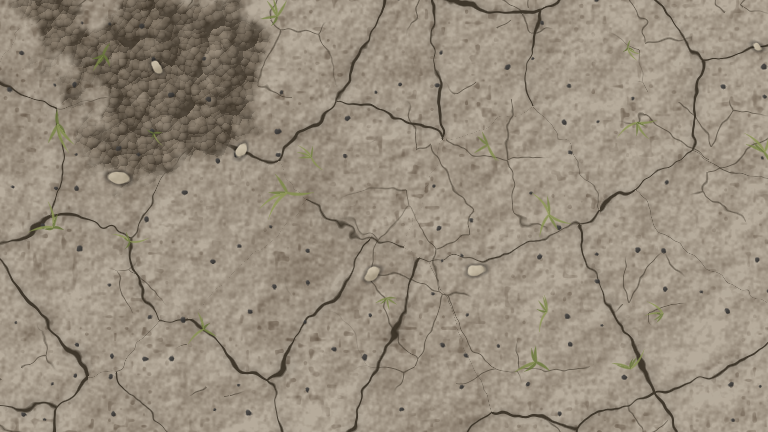
Write a Shadertoy shader that draws this texture.

```glsl
// Dry cracked soil with a crumbled patch, dark pebbles, pale stones and small green sprouts.
#define CRACK_SCALE 3.1
#define CRACK_WIDTH 0.0042
#define CRACK_WANDER 0.11
#define RELIEF_GAIN 4.2
#define GRAIN_GAIN 0.55
#define PATCH_CENTER vec2(0.36, 0.86)
#define PEBBLE_SHARE 0.34
#define STONE_SHARE 0.26
#define SPROUT_SHARE 0.50
#define SOIL_LIGHT vec3(0.68, 0.637, 0.575)
#define SOIL_DARK vec3(0.52, 0.47, 0.41)
#define CRACK_COLOR vec3(0.22, 0.19, 0.145)

// Hash and noise
vec2 hash2(vec2 p) {
    vec3 q = fract(p.xyx * vec3(0.1031, 0.1030, 0.0973));
    q += dot(q, q.yzx + 33.33);
    return fract((q.xx + q.yz) * q.zy);
}
float hash(vec2 p) { return hash2(p + 17.3).x; }

float noise(vec2 p) {
    vec2 i = floor(p), f = fract(p);
    f = f * f * (3.0 - 2.0 * f);
    return mix(mix(hash(i), hash(i + vec2(1, 0)), f.x),
               mix(hash(i + vec2(0, 1)), hash(i + vec2(1, 1)), f.x), f.y);
}
float fbm(vec2 p) {
    float sum = 0.0, amp = 0.5;
    for (int i = 0; i < 5; i++) {
        sum += amp * noise(p);
        p = mat2(1.6, 1.2, -1.2, 1.6) * p + 7.1;
        amp *= 0.5;
    }
    return sum;
}

// Coverage of a shape from its signed distance
float cover(float d) { return clamp(0.5 - d * iResolution.y / 1.3, 0.0, 1.0); }

// Distance to the nearest cell border (x) and a random value for that border (y)
vec2 cellBorder(vec2 p) {
    vec2 base = floor(p), home = base, toHome = vec2(9.0);
    for (int k = 0; k < 9; k++) {
        vec2 c = base + vec2(k % 3 - 1, k / 3 - 1);
        vec2 r = c + hash2(c) - p;
        if (dot(r, r) < dot(toHome, toHome)) { toHome = r; home = c; }
    }
    vec2 border = vec2(9.0, 0.0);
    for (int k = 0; k < 25; k++) {
        vec2 c = home + vec2(k % 5 - 2, k / 5 - 2);
        vec2 r = c + hash2(c) - p;
        if (c == home) continue;
        float d = dot(0.5 * (toHome + r), normalize(r - toHome));
        if (d < border.x) border = vec2(d, hash(c + home + 41.0));
    }
    return border;
}

// Brightness of rounded clods lit from the upper left
float clods(vec2 p) {
    vec2 base = floor(p), near = vec2(9.0), id = base;
    for (int k = 0; k < 9; k++) {
        vec2 c = base + vec2(k % 3 - 1, k / 3 - 1);
        vec2 r = p - c - hash2(c);
        if (dot(r, r) < dot(near, near)) { near = r; id = c; }
    }
    return 0.55 + dot(near, vec2(-0.4, 0.7)) - 0.6 * smoothstep(0.25, 0.75, length(near))
         + 0.5 * (hash(id) - 0.5);
}

// Scattered ellipses: signed distance (x) and upper-left lighting (y)
vec2 scatter(vec2 p, float cell, float share, float rMin, float rMax, float stretch) {
    vec2 id = floor(p / cell), rnd = hash2(id + cell * 900.0);
    vec2 q = p - (id + 0.25 + 0.5 * hash2(id + 61.0)) * cell;
    float a = 6.28 * rnd.y, radius = mix(rMin, rMax, hash(id + 5.0));
    vec2 e = mat2(cos(a), sin(a), -sin(a), cos(a)) * q * vec2(1.0, stretch);
    float d = (length(e) - radius * (0.8 + 0.4 * noise(q / radius * 1.5 + id))) / stretch;
    return vec2(rnd.x < share ? d : 1.0, dot(q, vec2(-0.6, 0.8)) / radius);
}

// Tufts of tapered bent blades: coverage (x) and tint (y)
vec2 sprouts(vec2 p) {
    const float cell = 0.2;
    vec2 result = vec2(0.0);
    for (int k = 0; k < 9; k++) {
        vec2 id = floor(p / cell) + vec2(k % 3 - 1, k / 3 - 1);
        if (hash(id + 83.0) > SPROUT_SHARE) continue;
        vec2 q = p - (id + 0.15 + 0.7 * hash2(id + 29.0)) * cell;
        float size = mix(0.55, 1.15, hash(id + 7.0));
        for (int b = 0; b < 5; b++) {
            vec2 rnd = hash2(id * 5.0 + float(b) * 13.7);
            float a = 6.28 * rnd.x, len = size * mix(0.02, 0.062, rnd.y);
            vec2 dir = vec2(cos(a), sin(a));
            float t = clamp(dot(q, dir) / len, 0.0, 1.0);
            vec2 spine = dir * t * len + vec2(-dir.y, dir.x) * t * t * len * (rnd.y - 0.5);
            float d = length(q - spine) - 0.0075 * size * (0.3 + t) * (1.0 - t);
            float c = cover(d) * 0.85;
            if (c > result.x) result = vec2(c, rnd.y);
        }
    }
    return result;
}

void mainImage(out vec4 fragColor, in vec2 fragCoord) {
    vec2 p = fragCoord / iResolution.y;

    // Soil surface: broad tone, side-lit relief and grain
    float relief = fbm(p * 15.0) - fbm(p * 15.0 + vec2(-0.08, 0.1));
    float tone = 0.76 + 0.9 * (fbm(p * 3.0 + 4.0) - 0.48) + RELIEF_GAIN * relief
               + GRAIN_GAIN * (noise(p * 135.0) - 0.5);
    tone -= 0.9 * smoothstep(0.72, 0.92, noise(p * 75.0)) * noise(p * 9.0);
    vec3 color = mix(SOIL_DARK, SOIL_LIGHT, clamp(tone, -0.7, 1.2));

    // Crumbled patch of clods
    vec2 fromPatch = (p - PATCH_CENTER) * vec2(p.x < PATCH_CENTER.x ? 0.72 : 1.0, 0.95);
    float patchEdge = length(fromPatch) - 0.2 + 0.34 * (fbm(p * 9.0) - 0.48);
    float crumbled = smoothstep(0.035, -0.035, patchEdge);
    float clod = 0.55 * clods(p * 24.0 + fbm(p * 20.0)) + 0.45 * clods(p * 58.0);
    vec3 crumbs = mix(vec3(0.27, 0.235, 0.19), vec3(0.57, 0.52, 0.455), clamp(clod + 0.08, 0.0, 1.1));
    color = mix(color, crumbs + 0.05 * (tone - 0.7), crumbled * 0.93);

    // Main cracks and hairline cracks
    vec2 warp = vec2(fbm(p * 5.0), fbm(p * 5.0 + 31.0)) - 0.48;
    vec2 jag = vec2(noise(p * 42.0), noise(p * 42.0 + 11.0)) - 0.5;
    vec2 w = p + CRACK_WANDER * warp + 0.012 * jag;
    vec2 edge = cellBorder(w * CRACK_SCALE + 2.7);
    float open = smoothstep(0.1, 0.75, edge.y) * (0.35 + 1.1 * noise(p * 13.0));
    float d = edge.x / CRACK_SCALE;
    float intact = 1.0 - 0.9 * crumbled;
    color *= 1.0 - 0.17 * open * exp(-d / 0.009) * intact;
    color = mix(color, CRACK_COLOR, 0.92 * cover(d - CRACK_WIDTH * open + 0.0009) * intact);
    vec2 hair = cellBorder((w + 0.03 * warp.yx) * 7.5 + 19.0);
    float hairOpen = smoothstep(0.5, 0.62, noise(p * 6.0 + 3.0)) * step(0.4, hair.y);
    color = mix(color, CRACK_COLOR, 0.65 * hairOpen * cover(hair.x / 7.5 - 0.0012) * intact);

    // Dark pebbles, then pale stones with a soft shadow
    vec2 pebble = scatter(p, 0.075, PEBBLE_SHARE, 0.003, 0.0075, 1.2);
    color = mix(color, vec3(0.225, 0.22, 0.215) + 0.06 * pebble.y, 0.9 * cover(pebble.x));
    vec2 stone = scatter(p + 0.13, 0.29, STONE_SHARE, 0.009, 0.027, 1.6);
    color *= 1.0 - 0.3 * smoothstep(0.009, 0.0, stone.x);
    color = mix(color, vec3(0.74, 0.695, 0.61) + 0.06 * stone.y + 0.08 * (tone - 0.7), cover(stone.x));

    // Green sprouts
    vec2 leaf = sprouts(p);
    vec3 green = mix(vec3(0.37, 0.43, 0.20), vec3(0.56, 0.60, 0.34), leaf.y);
    color = mix(color, green, leaf.x);

    fragColor = vec4(clamp(color, 0.0, 1.0), 1.0);
}
```
